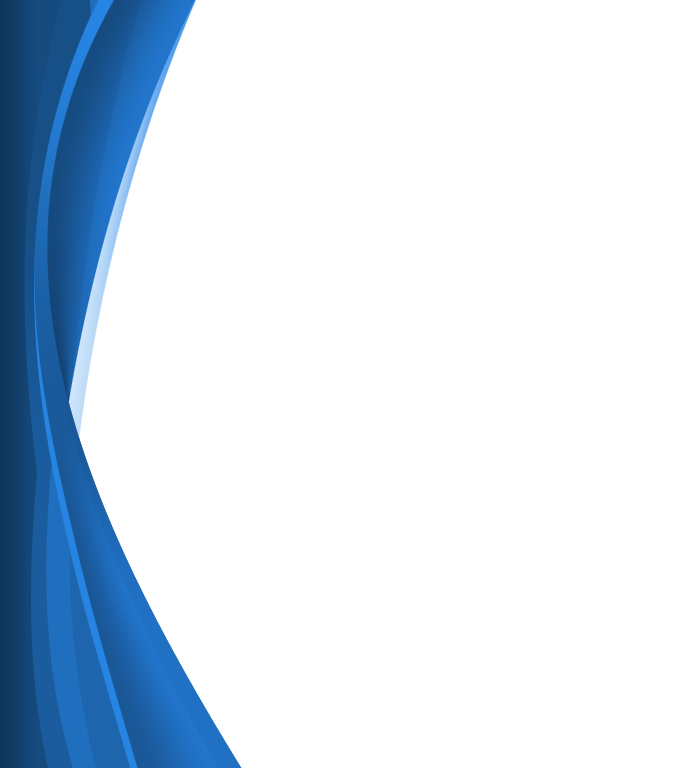
A WebGL 2 fragment shader for this background:

```glsl
#version 300 es
precision highp float;
// Overlapping blue ribbons sweep down the left side of a white page.
uniform vec2 u_resolution;
out vec4 outColor;

// Cubic through four positions at depths 0, 1/3, 2/3 and 1.
float curve(float depth, vec4 k) {
    float s = depth * 3.0;
    return dot(k, vec4(-(s - 1.0) * (s - 2.0) * (s - 3.0) / 6.0,
                       s * (s - 2.0) * (s - 3.0) / 2.0,
                       -s * (s - 1.0) * (s - 3.0) / 2.0,
                       s * (s - 1.0) * (s - 2.0) / 6.0));
}

// Smooth coverage of everything to the left of an edge.
float leftOf(float edge, float x) {
    float d = edge - x;
    return clamp(d / max(fwidth(d), 1e-5) + 0.5, 0.0, 1.0);
}

void main() {
    // x in percent of the canvas height, depth from the top edge down
    vec2 p = gl_FragCoord.xy / u_resolution.y;
    float x = p.x * 100.0;
    float depth = 1.0 - p.y;

    // Main sweeping edges
    float sliver = curve(depth, vec4(25.5, 14.6, 9.25, 8.07));
    float panel = curve(depth, vec4(25.4, 13.0, 6.9, 3.9));
    float wing = curve(depth, vec4(14.84, 6.18, 13.8, 31.4));
    float ribbon = curve(depth, vec4(12.76, 4.5, 7.95, 16.95));
    float stripe = ribbon + 0.95 * smoothstep(0.3, 0.72, depth);

    // Folds inside the broad surfaces
    float upperFold = curve(depth, vec4(18.4, 11.3, 8.0, 6.0));
    float wingFold = curve(depth, vec4(13.0, 6.0, 12.6, 28.4));
    float innerFold = curve(depth, vec4(19.5, 13.0, 9.1, 12.5));
    float outerFold = curve(depth, vec4(11.7, 10.1, 6.25, 9.5));
    float shade = min(curve(depth, vec4(8.1, 3.25, 5.5, 11.7)),
                      curve(depth, vec4(7.8, 7.8, 4.43, 6.25)));

    vec3 deep = vec3(0.09, 0.31, 0.53);
    vec3 blue = vec3(0.13, 0.46, 0.80);
    vec3 bright = vec3(0.15, 0.52, 0.89);

    // Pale sliver, whitest along its inner edge and at its foot
    vec3 color = vec3(1.0);
    float across = clamp((x - panel) / max(sliver - panel, 0.1), 0.0, 1.0);
    vec3 pale = mix(vec3(0.30, 0.60, 0.92), vec3(0.74, 0.86, 0.97),
                    smoothstep(0.0, 0.5, depth));
    pale = mix(pale, vec3(0.90, 0.95, 1.0), 0.5 * (1.0 - across) * smoothstep(0.02, 0.25, depth));
    color = mix(color, pale, leftOf(max(sliver, wing), x));

    // Upper panel, shaded next to the ribbon
    float rise = smoothstep(0.0, 1.0, (x - wing) / max(panel - wing, 0.5));
    vec3 surface = mix(deep, blue, rise) * (1.0 - 0.12 * smoothstep(0.2, 0.52, depth));
    surface *= 1.0 - 0.05 * leftOf(upperFold, x);
    color = mix(color, surface, leftOf(max(panel, wing), x));

    // Upper ribbon dims downward and opens into the lower wing
    vec3 band = mix(bright, vec3(0.10, 0.36, 0.62), smoothstep(0.0, 0.5, depth));
    float spread = smoothstep(0.0, 0.8, (x - stripe) / max(wing - stripe, 0.5));
    vec3 wingColor = mix(vec3(0.10, 0.34, 0.59), blue, spread * smoothstep(0.5, 0.8, depth));
    wingColor *= 1.0 - 0.04 * (1.0 - leftOf(wingFold, x));
    band = mix(band, wingColor, smoothstep(0.42, 0.65, depth));
    color = mix(color, band, leftOf(wing, x));

    // Thin bright stripe and the panels tucked behind it
    color = mix(color, bright, leftOf(stripe, x) * smoothstep(0.2, 0.4, depth));
    color = mix(color, vec3(0.115, 0.40, 0.68), leftOf(ribbon, x));
    color = mix(color, vec3(0.125, 0.435, 0.75), leftOf(min(innerFold, ribbon), x));
    color = mix(color, mix(deep, vec3(0.10, 0.36, 0.62), smoothstep(0.3, 0.6, depth)),
                leftOf(min(outerFold, ribbon), x));

    // Dark margin on the far left
    vec3 margin = mix(vec3(0.06, 0.215, 0.365), vec3(0.085, 0.295, 0.50),
                      smoothstep(0.0, 5.5, x));
    color = mix(color, margin, leftOf(shade, x));

    outColor = vec4(color, 1.0);
}
```
